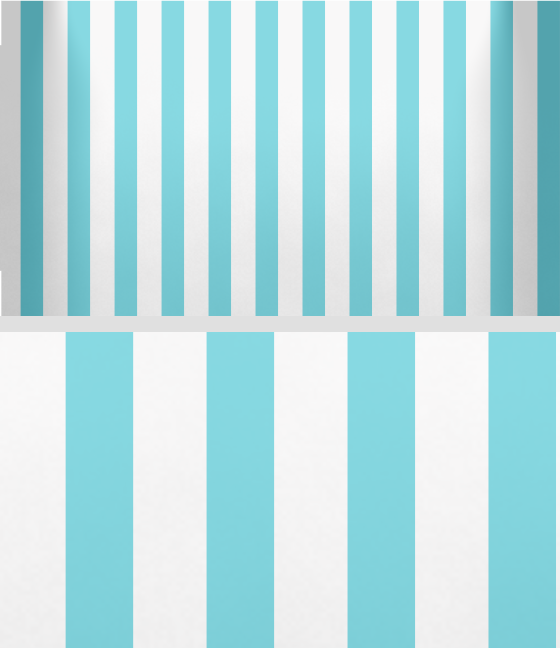
Top: the whole. Bottom: its middle third, enlarged.
Write a Shadertoy shader that draws this pattern.

```glsl
// Vertical turquoise and white stripes on a softly shaded, faintly mottled wall.

const float STRIPE_PERIOD = 0.0839;   // in canvas widths
const float STRIPE_WIDTH  = 0.0402;
const float FIRST_CENTER  = 0.0569;
const vec3  TEAL       = vec3(0.53, 0.85, 0.885);
const vec3  TEAL_DARK  = vec3(0.325, 0.64, 0.68);
const vec3  WHITE      = vec3(0.975, 0.972, 0.972);
const vec3  WHITE_DARK = vec3(0.78, 0.78, 0.78);
const vec2  SIDE_SHADE     = vec2(0.03, 0.20);    // full and zero shade, from the sides
const vec2  SIDE_SHADE_TOP = vec2(0.075, 0.13);   // the same at the top, where it is crisper
const float FLOOR_SHADE  = 0.38;
const float FLOOR_HEIGHT = 0.68;
const float MOTTLE_SCALE = 14.0;
const float MOTTLE_GAIN  = 0.035;
const float GRAIN_SCALE  = 380.0;
const float GRAIN_GAIN   = 0.014;
const float MARGIN_LEFT  = 0.0024;
const float MARGIN_TOP   = 0.0024;
const float MARGIN_REACH = 0.143;     // length of the left margin at each end

float hash(vec2 p) {
    return fract(sin(dot(p, vec2(127.1, 311.7))) * 43758.5453);
}

float valueNoise(vec2 p) {
    vec2 cell = floor(p);
    vec2 f = fract(p);
    f = f * f * (3.0 - 2.0 * f);
    float low  = mix(hash(cell), hash(cell + vec2(1.0, 0.0)), f.x);
    float high = mix(hash(cell + vec2(0.0, 1.0)), hash(cell + vec2(1.0, 1.0)), f.x);
    return mix(low, high, f.y);
}

float fbm(vec2 p) {
    float sum = 0.0;
    float gain = 0.5;
    for (int i = 0; i < 4; i++) {
        sum += gain * valueNoise(p);
        p = p * 2.03 + 17.0;
        gain *= 0.5;
    }
    return sum;
}

// Coverage of a region whose signed distance is negative inside
float coverage(float dist, float pixel) {
    return clamp(0.5 - dist / pixel, 0.0, 1.0);
}

float stripeMask(float x, float pixel) {
    float phase = (x - FIRST_CENTER) / STRIPE_PERIOD;
    float fromCenter = abs(fract(phase + 0.5) - 0.5) * STRIPE_PERIOD;
    return coverage(fromCenter - 0.5 * STRIPE_WIDTH, pixel);
}

// Dark sides, crisper near the top, joined with a gentle darkening downward
float wallShade(vec2 uv) {
    float sideDist = min(uv.x, 1.0 - uv.x);
    vec2 range = mix(SIDE_SHADE, SIDE_SHADE_TOP, smoothstep(0.65, 1.0, uv.y));
    float side = 1.0 - smoothstep(range.x, range.y, sideDist);
    float ground = FLOOR_SHADE * (1.0 - smoothstep(0.0, FLOOR_HEIGHT, uv.y));
    return 1.0 - (1.0 - side) * (1.0 - ground);
}

void mainImage(out vec4 fragColor, in vec2 fragCoord) {
    vec2 uv = fragCoord / iResolution.xy;
    vec2 pixel = 1.0 / iResolution.xy;
    vec2 wall = fragCoord / iResolution.x;

    // Striped paint under the wall shade
    float shade = wallShade(uv);
    float stripe = stripeMask(uv.x, pixel.x);
    vec3 color = mix(mix(WHITE, WHITE_DARK, shade), mix(TEAL, TEAL_DARK, shade), stripe);

    // Plaster texture, stronger on the white and lower down
    float wear = mix(1.0, 0.4, stripe) * (1.0 - smoothstep(0.3, 0.95, uv.y));
    float mottle = (fbm(wall * MOTTLE_SCALE) - 0.47) * MOTTLE_GAIN;
    float grain = (valueNoise(wall * GRAIN_SCALE) - 0.5) * GRAIN_GAIN;
    color += (mottle + grain) * wear;

    // Thin white margins at the top and at the ends of the left side
    float left = coverage(uv.x - MARGIN_LEFT, pixel.x)
               * coverage(min(uv.y, 1.0 - uv.y) - MARGIN_REACH, pixel.y);
    float top = coverage(1.0 - uv.y - MARGIN_TOP, pixel.y);
    color = mix(color, vec3(1.0), max(left, top));

    fragColor = vec4(clamp(color, 0.0, 1.0), 1.0);
}
```
